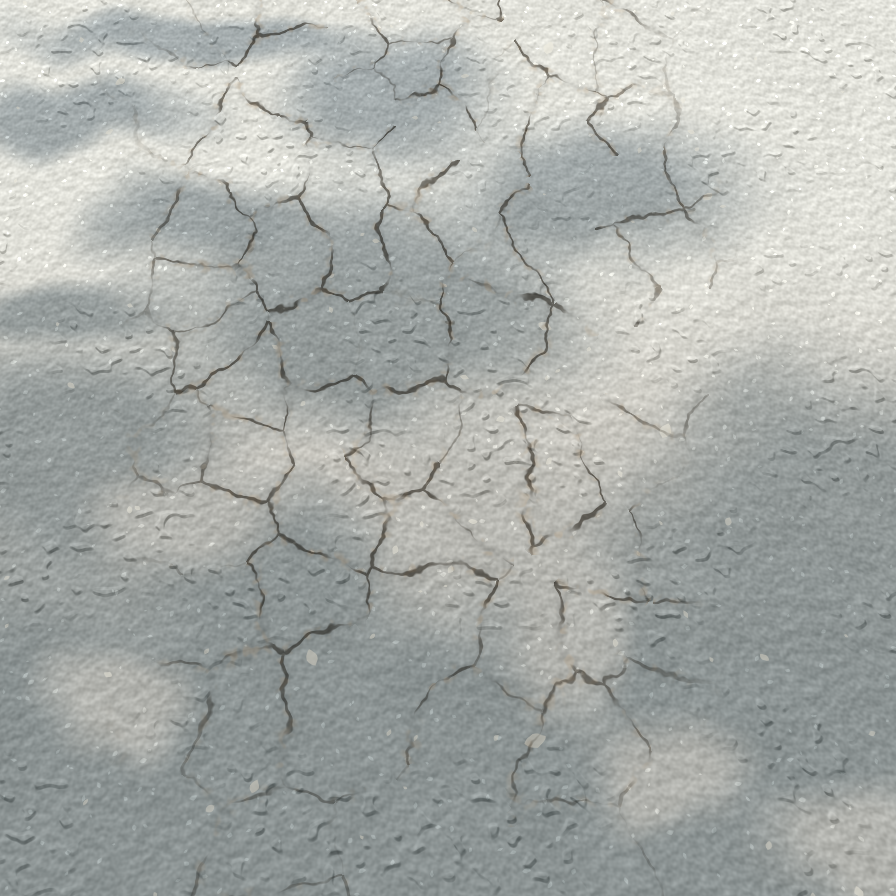
Write a Shadertoy shader that draws this texture.

```glsl
const vec3 SUN_NEAR = vec3(0.775, 0.765, 0.735);
const vec3 SUN_FAR = vec3(0.885, 0.885, 0.855);
const vec3 SHADE_NEAR = vec3(0.545, 0.575, 0.575);
const vec3 SHADE_FAR = vec3(0.62, 0.655, 0.665);
const vec3 CRACK_TINT = vec3(0.50, 0.48, 0.45);
const vec3 SAND = vec3(0.80, 0.73, 0.63);
const vec3 STONE = vec3(0.93, 0.92, 0.87);

const float CRACK_CELLS = 9.0;
const float CRACK_WIDTH = 0.0021;
const float BUMP_STRENGTH = 0.27;
const float GRAIN_STRENGTH = 0.055;
const float PIT_STRENGTH = 0.20;
const vec2 LIGHT_OFFSET = vec2(-0.0012, 0.0032);

// Soft masses: centre xy, radii zw
const vec4 SHADOWS[10] = vec4[10](
    vec4(0.41, 0.65, 0.23, 0.14), vec4(0.67, 0.78, 0.17, 0.08),
    vec4(0.43, 0.89, 0.13, 0.07), vec4(0.23, 0.75, 0.13, 0.05),
    vec4(0.07, 0.66, 0.12, 0.04), vec4(0.08, 0.87, 0.14, 0.04),
    vec4(0.08, 0.48, 0.19, 0.14), vec4(0.91, 0.42, 0.22, 0.17),
    vec4(0.22, 0.96, 0.21, 0.03), vec4(0.30, 0.35, 0.13, 0.10));
const vec4 SUN_PATCHES[6] = vec4[6](
    vec4(0.53, 0.44, 0.14, 0.12), vec4(0.63, 0.30, 0.07, 0.12),
    vec4(0.21, 0.42, 0.12, 0.07), vec4(0.13, 0.22, 0.08, 0.06),
    vec4(0.75, 0.14, 0.09, 0.07), vec4(0.97, 0.05, 0.12, 0.08));

vec2 hash2(vec2 p) {
    vec3 h = fract(p.xyx * vec3(0.1031, 0.1030, 0.0973));
    h += dot(h, h.yzx + 33.33);
    return fract((h.xx + h.yz) * h.zy);
}

float gradientDot(vec2 cell, vec2 f, vec2 corner) {
    float angle = 6.2832 * hash2(cell + corner).x;
    return dot(vec2(cos(angle), sin(angle)), f - corner);
}

float noise(vec2 p) {
    vec2 i = floor(p), f = p - i;
    vec2 u = f * f * f * (f * (f * 6.0 - 15.0) + 10.0);
    float low = mix(gradientDot(i, f, vec2(0, 0)), gradientDot(i, f, vec2(1, 0)), u.x);
    float high = mix(gradientDot(i, f, vec2(0, 1)), gradientDot(i, f, vec2(1, 1)), u.x);
    return mix(low, high, u.y);
}

vec2 noise2(vec2 p) {
    return vec2(noise(p), noise(p + 37.4));
}

float relief(vec2 p) {
    return 0.5 * noise(p * 55.0) + 0.3 * noise(p * 120.0 + 9.0);
}

float pits(vec2 p) {
    return smoothstep(0.22, 0.38, noise(p * vec2(48.0, 64.0) + 5.0));
}

float softBlob(vec2 p, vec4 blob) {
    return 1.0 - smoothstep(0.45, 1.35, length((p - blob.xy) / blob.zw));
}

float shadowAmount(vec2 p) {
    p += 0.045 * noise2(p * 6.0) + 0.015 * noise2(p * 17.0);
    float shade = 1.0 - smoothstep(0.24, 0.50, p.y);
    for (int i = 0; i < 10; i++) shade = mix(shade, 1.0, 0.88 * softBlob(p, SHADOWS[i]));
    for (int i = 0; i < 6; i++) shade = mix(shade, 0.22, 0.85 * softBlob(p, SUN_PATCHES[i]));
    return shade;
}

// Distance to the nearest cell border, and a random value for that border
vec2 cellBorder(vec2 p) {
    vec2 base = floor(p), nearCell = base, nearVec = vec2(9.0);
    for (int k = 0; k < 9; k++) {
        vec2 cell = base + vec2(k % 3 - 1, k / 3 - 1);
        vec2 v = cell + hash2(cell) - p;
        if (dot(v, v) < dot(nearVec, nearVec)) { nearVec = v; nearCell = cell; }
    }
    vec2 result = vec2(9.0, 0.0);
    for (int k = 0; k < 25; k++) {
        vec2 cell = nearCell + vec2(k % 5 - 2, k / 5 - 2);
        if (cell == nearCell) continue;
        vec2 v = cell + hash2(cell) - p;
        float d = dot(0.5 * (v + nearVec), normalize(v - nearVec));
        if (d < result.x) result = vec2(d, hash2(cell + nearCell + 71.0).y);
    }
    return result;
}

// Scattered angular chips, sized in units of the canvas
float stones(vec2 p, float cells, float density, float size, float blur) {
    vec2 base = floor(p * cells);
    float mask = 0.0;
    for (int k = 0; k < 9; k++) {
        vec2 cell = base + vec2(k % 3 - 1, k / 3 - 1);
        vec2 rnd = hash2(cell + cells);
        vec2 v = p - (cell + hash2(cell + 19.0)) / cells;
        float a = 6.2832 * rnd.y;
        v = mat2(cos(a), sin(a), -sin(a), cos(a)) * v * vec2(1.0, 1.5);
        float d = mix(length(v), abs(v.x) + abs(v.y), 0.4) - size * (0.5 + 0.7 * rnd.y);
        mask = max(mask, step(rnd.x, density) * (1.0 - smoothstep(-blur, blur, d)));
    }
    return mask;
}

void mainImage(out vec4 fragColor, in vec2 fragCoord) {
    vec2 p = fragCoord / iResolution.y;
    float blur = max(1.0 / iResolution.y, 0.0012);

    // Ground plane tightens toward the top
    vec2 q = vec2((p.x - 0.5) * (1.0 + 0.5 * p.y), p.y + 0.35 * p.y * p.y) + 3.0;

    // Dappled light
    float shade = shadowAmount(p);
    vec3 sun = mix(SUN_NEAR, SUN_FAR, smoothstep(0.40, 0.80, p.y));
    vec3 dim = mix(SHADE_NEAR, SHADE_FAR, smoothstep(0.55, 1.0, p.y));
    vec3 col = mix(sun, dim, shade);

    // Rough asphalt surface
    float contrast = mix(1.15, 0.8, shade);
    col += BUMP_STRENGTH * contrast * (relief(q) - relief(q + LIGHT_OFFSET));
    col += GRAIN_STRENGTH * (noise(q * 210.0) + 0.6 * noise(q * 95.0) + 0.5 * noise(q * 14.0));
    float worn = smoothstep(-0.15, 0.30, noise(q * 6.0 + 2.0));
    float pitEdge = pits(q) - pits(q + LIGHT_OFFSET * 1.4);
    col += PIT_STRENGTH * worn * contrast * (min(pitEdge, 0.0) + 0.3 * max(pitEdge, 0.0));

    // Pale chips and larger stones
    vec2 chipPos = q + 0.002 * noise2(q * 110.0);
    col = mix(col, col * 1.16, stones(chipPos, 42.0, 0.35, 0.0036, blur));
    col = mix(col, STONE * mix(1.0, 0.85, shade), 0.6 * stones(chipPos, 26.0, 0.06, 0.0055, blur));
    col = mix(col, STONE * mix(1.0, 0.82, shade), 0.7 * stones(chipPos, 8.0, 0.14, 0.0115, blur));

    // Jagged crack network, strongest along the middle
    vec2 w = q + 0.028 * noise2(q * 11.0) + 0.009 * noise2(q * 40.0) + 0.003 * noise2(q * 110.0);
    vec2 border = cellBorder(w * CRACK_CELLS * vec2(1.0, 0.85));
    float dist = border.x / CRACK_CELLS;
    float zone = 1.0 - smoothstep(0.20, 0.36, abs(p.x - 0.46) + 0.12 * noise(p * 7.0));
    zone *= mix(0.55, 1.0, smoothstep(0.05, 0.35, p.y)) * smoothstep(0.18, 0.40, border.y);
    float breakup = smoothstep(-0.32, 0.10, noise(q * 17.0 + 8.0));
    float halfWidth = CRACK_WIDTH * (0.35 + 0.75 * border.y) * (0.5 + 0.7 * breakup);
    float crack = zone * breakup * (1.0 - smoothstep(halfWidth - blur, halfWidth + blur, dist));
    float rim = zone * (1.0 - smoothstep(0.0, 0.012, dist));
    float crumbs = rim * smoothstep(0.05, 0.35, noise(q * 75.0) + 0.5 * noise(q * 13.0));
    col = mix(col, SAND * mix(1.05, 0.82, shade), 0.45 * crumbs);
    col *= 1.0 - 0.07 * rim;
    col = mix(col, col * CRACK_TINT, 0.9 * crack);

    fragColor = vec4(clamp(col, 0.0, 1.0), 1.0);
}
```
